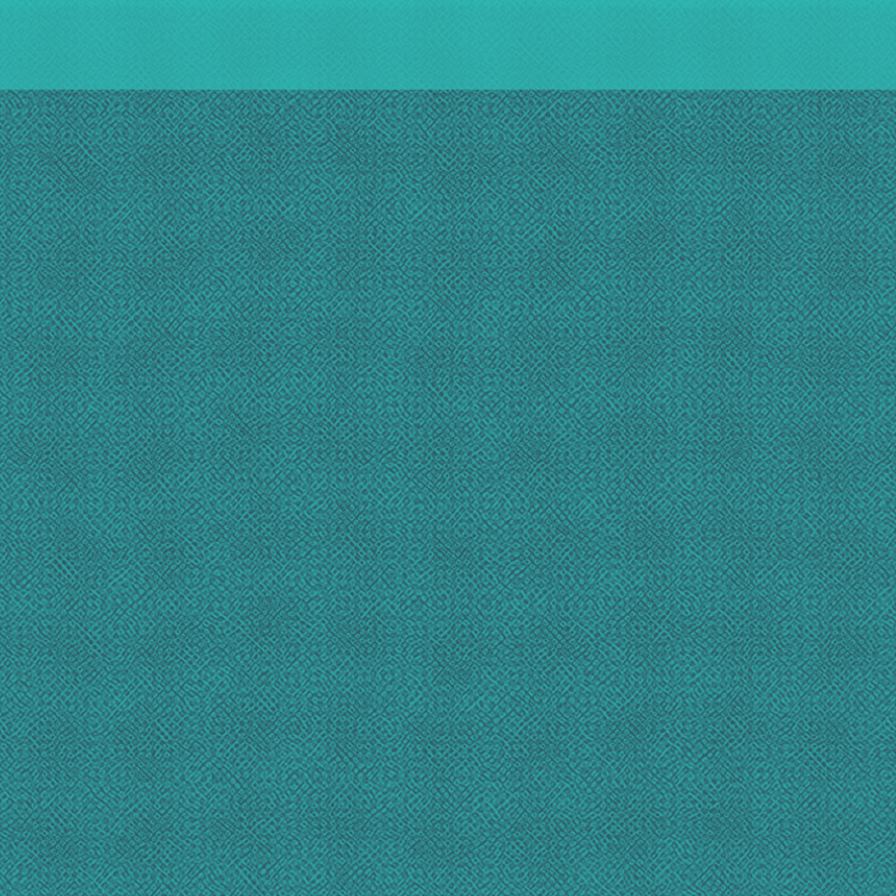
Write a WebGL 2 fragment shader that draws this pattern.

```glsl
#version 300 es
precision highp float;
// A fine teal weave below a brighter, calmer strip along the top.
// A folded lattice of sines makes small rings set on the diagonal; short
// slanted threads switch direction in patches, and cellular noise adds grain.

uniform vec2 u_resolution;
out vec4 outColor;

const float TAU = 6.2831853;

vec2 hash2(vec2 cell) {
  vec2 k = vec2(dot(cell, vec2(127.1, 311.7)), dot(cell, vec2(269.5, 183.3)));
  return fract(sin(k) * 43758.55);
}

// Distance to the nearest scattered point, about 0 to 1.
float cellular(vec2 p) {
  vec2 cell = floor(p);
  float nearest = 2.0;
  for (int y = -1; y <= 1; y++) {
    for (int x = -1; x <= 1; x++) {
      vec2 corner = cell + vec2(x, y);
      nearest = min(nearest, distance(p, corner + hash2(corner)));
    }
  }
  return nearest;
}

// Irregular smooth patches, about -2 to 2.
float patches(vec2 p) {
  vec2 bend = 2.0 * sin(TAU * p.yx * vec2(7.3, 10.7));
  vec2 wave = sin(TAU * p * vec2(21.0, 18.0) + bend);
  return wave.x + wave.y;
}

// Small cells: equal ripples across and down, folded into rings.
float rings(vec2 lattice, float shift) {
  vec2 crest = cos(lattice) + 0.3 * cos(lattice * 0.61 + 1.3);
  return sin(1.9 * (crest.x + crest.y) + shift);
}

// Slanted threads that lean left or right from patch to patch.
float slants(vec2 p, float patchValue, vec2 wobble) {
  float rising = cos(TAU * 139.0 * (p.x - p.y) + wobble.x);
  float falling = cos(TAU * 139.0 * (p.x + p.y) + wobble.y);
  return mix(rising, falling, smoothstep(-0.5, 0.5, patchValue));
}

void main() {
  vec2 uv = gl_FragCoord.xy / u_resolution;
  vec2 p = uv - 0.5;

  // Broad patches: a faint plaid shade
  vec2 slow = TAU * 9.3 * p + 0.8 * sin(TAU * uv.yx * 2.3);
  float plaid = cos(slow.x) + cos(slow.y);
  float patchValue = patches(uv);

  // Rings and threads, loosened by slow bends
  vec2 lattice = TAU * 93.0 * p + 1.1 * sin(slow) + 0.5 * sin(TAU * 13.0 * uv.yx);
  float ringTone = rings(lattice, 0.9 * patches(uv.yx * 0.7 + 0.37));
  vec2 wobble = 1.6 * sin(TAU * 29.0 * uv + 2.0 * sin(slow.yx));
  float threadTone = slants(p, patchValue, wobble);

  // Fine grain, and dark knots at some of the lattice crossings
  float grain = cellular(uv * 210.0) - 0.48;
  float knots = smoothstep(0.4, 0.9, cos(lattice.x) * cos(lattice.y));
  knots *= smoothstep(-0.6, 1.4, plaid + 0.4 * patchValue);

  float centre = 1.0 - smoothstep(0.2, 0.75, length(p));
  float body = 0.385 + (0.17 + 0.03 * centre) * ringTone + 0.15 * threadTone
             - 0.26 * grain - 0.16 * knots - 0.014 * plaid;

  // Top strip: low contrast, lightest along its upper edge
  float strip = 0.86 + 0.04 * ringTone + 0.03 * threadTone - 0.06 * grain
              - 0.04 * knots - 0.012 * plaid + 0.07 * smoothstep(0.985, 1.0, uv.y);

  float edge = 0.5 / u_resolution.y;
  float light = mix(body, strip, smoothstep(0.9 - edge, 0.9 + edge, uv.y));

  vec3 deepTeal = vec3(0.18, 0.36, 0.405);
  vec3 brightTeal = vec3(0.18, 0.72, 0.70);
  outColor = vec4(mix(deepTeal, brightTeal, clamp(light, 0.0, 1.0)), 1.0);
}
```
